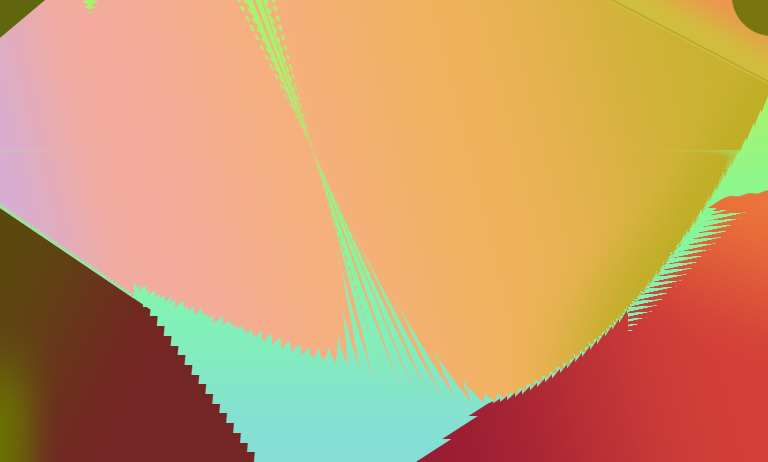
This background is drawn by a Shadertoy shader. Its source:

```glsl
#define FOCUS vec2(0.677, 0.675)
#define STREAK_LEAN 0.38
#define STREAK_SPREAD 0.075
#define FAN_PITCH 0.052
#define FAN_HEIGHT 0.48
#define TOOTH_PITCH 0.021
#define TOOTH_DEPTH 0.013
#define COMB_PITCH 0.0115
#define COMB_DEPTH 0.075

// Coverage of the side where d is positive, one pixel soft.
float cover(float d) {
    return smoothstep(-0.8, 0.8, d * iResolution.y);
}

float triangle(float t) {
    return 1.0 - abs(2.0 * fract(t) - 1.0);
}

float teeth(float t) {
    return TOOTH_DEPTH * (fract(t / TOOTH_PITCH) - 0.5);
}

// Height of the straight fold at the lower left.
float foldLine(float x) {
    return 0.55 - 0.676 * x;
}

// Height of the lower rim of the sheet: fold, sagging hem, rising flank.
float sheetRim(float x) {
    float u = x - 0.303;
    float hem = 0.372 + u * (0.135 * u - 0.434) + teeth(x);
    float v = max(x - 1.06, 0.0);
    float serration = 0.7 * teeth(x * 1.3) * smoothstep(1.04, 1.1, x);
    float flank = 0.128 + v * (0.236 + 1.429 * v) + serration;
    return x < 0.29 ? foldLine(x) : max(hem, flank);
}

vec3 sheetColor(vec2 p, float aboveRim) {
    float t = p.x + 0.25 * (p.y - 0.5);
    vec3 c = mix(vec3(0.84, 0.68, 0.83), vec3(0.95, 0.67, 0.62), smoothstep(0.0, 0.29, t));
    c = mix(c, vec3(0.965, 0.69, 0.49), smoothstep(0.27, 0.75, t));
    c = mix(c, vec3(0.935, 0.70, 0.35), smoothstep(0.65, 1.15, t));
    c = mix(c, vec3(0.79, 0.70, 0.19), smoothstep(1.05, 1.68, t));
    float flankShade = smoothstep(0.26, 0.0, aboveRim) * smoothstep(1.08, 1.4, p.x);
    return mix(c, vec3(0.74, 0.68, 0.14), 0.85 * flankShade);
}

vec3 mintColor(vec2 p) {
    float t = p.y - 0.12 * max(p.x - 1.2, 0.0);
    vec3 c = mix(vec3(0.52, 0.87, 0.84), vec3(0.51, 0.95, 0.70), smoothstep(0.0, 0.38, t));
    c = mix(c, vec3(0.54, 0.97, 0.57), smoothstep(0.3, 0.55, t));
    return mix(c, vec3(0.66, 0.95, 0.43), smoothstep(0.48, 0.76, t));
}

vec3 brownColor(vec2 p) {
    vec3 c = mix(vec3(0.36, 0.28, 0.06), vec3(0.45, 0.15, 0.14),
                 smoothstep(0.0, 0.45, p.x + 0.5 * (0.45 - p.y)));
    float olive = smoothstep(0.13, 0.0, p.x) * smoothstep(0.32, 0.08, p.y);
    return mix(c, vec3(0.42, 0.43, 0.02), olive);
}

vec3 redColor(vec2 p) {
    vec3 c = mix(vec3(0.60, 0.11, 0.20), vec3(0.83, 0.25, 0.22),
                 smoothstep(0.9, 1.65, p.x + 0.25 * p.y));
    return mix(c, vec3(0.92, 0.46, 0.23), smoothstep(0.2, 0.62, p.y + 0.4 * (p.x - 1.6)));
}

// Mint area on the right, ending in a comb of slanted spikes.
float rightMint(vec2 p) {
    float row = p.y - 0.15 * (p.x - 1.5);
    float reach = 1.42 + 1.1 * (row - 0.394) - 0.13 * smoothstep(0.525, 0.548, row);
    reach += COMB_DEPTH * (triangle(row / COMB_PITCH) - 0.3);
    float comb = cover((reach - p.x) * 0.3) * step(1.36, p.x);
    return max(comb, cover(row - 0.56 - 0.004 * triangle(p.x / 0.04)));
}

// Beams that cross at the focus, and the fan of spikes above the hem.
float streaks(vec2 p, float aboveRim) {
    float drop = FOCUS.y - p.y;
    float r = max(abs(drop), 0.002);
    float angle = (p.x - FOCUS.x - STREAK_LEAN * drop) / r;
    float spread = STREAK_SPREAD * (0.8 + 0.35 * triangle(p.y / TOOTH_PITCH));
    float beam = cover((spread - abs(angle)) * r);
    float gap = cover((0.01 - abs(angle + 0.012)) * r);
    gap = max(gap, 0.8 * cover((0.006 - abs(angle - 0.042)) * r));
    float side = cover((0.011 - abs(abs(angle) - 0.115)) * r);
    side *= step(0.0, -drop) * step(0.45, fract(p.y / TOOTH_PITCH));
    float height = FAN_HEIGHT * exp(-pow(angle / 0.16, 2.0)) + 0.012;
    float spike = triangle(angle / FAN_PITCH + 0.25) - aboveRim / height;
    float fan = cover(spike * FAN_PITCH * 0.5 * r) * step(0.0, drop);
    return max(max(beam * (1.0 - gap), side), fan);
}

void mainImage(out vec4 fragColor, in vec2 fragCoord) {
    vec2 p = fragCoord / iResolution.y;
    float aboveRim = p.y - sheetRim(p.x);
    vec3 mint = mintColor(p);

    // Ground below the sheet
    vec3 color = mix(redColor(p), mint, rightMint(p));
    float steps = 0.02 * (fract(p.y / 0.05) - 0.5);
    color = mix(color, mint, cover((0.91 + 1.15 * p.y + steps - p.x) * 0.65));
    float jag = 0.558 - 0.715 * p.y + 1.3 * teeth(p.y);
    color = mix(color, brownColor(p), cover(jag - p.x) * cover(foldLine(p.x) - p.y));

    // Sheet with its mint streaks
    vec3 sheet = mix(sheetColor(p, aboveRim), mint, streaks(p, aboveRim));
    float speck = 0.018 - abs(p.x - 0.195) - 0.6 * abs(p.y - 0.995);
    sheet = mix(sheet, mint, cover(speck - 0.012 * triangle(p.y / 0.012)));

    // Folded band and corners at the top
    float band = p.y - 1.0 + 0.523 * (p.x - 1.314);
    vec3 bandColor = mix(vec3(0.82, 0.74, 0.24), vec3(0.93, 0.58, 0.32), smoothstep(0.02, 0.15, band));
    sheet = mix(sheet, bandColor, cover(band));
    sheet = mix(sheet, vec3(0.70, 0.62, 0.14), 0.7 * cover(0.002 - abs(band - 0.006)));
    float corner = length(p - vec2(1.672, 1.01));
    sheet = mix(sheet, vec3(0.48, 0.46, 0.05), cover(0.088 - corner));
    float leftCorner = p.y - 0.918 - 0.84 * p.x;
    sheet = mix(sheet, vec3(0.38, 0.40, 0.05), cover(leftCorner));

    fragColor = vec4(mix(color, sheet, cover(aboveRim * 0.75)), 1.0);
}
```
